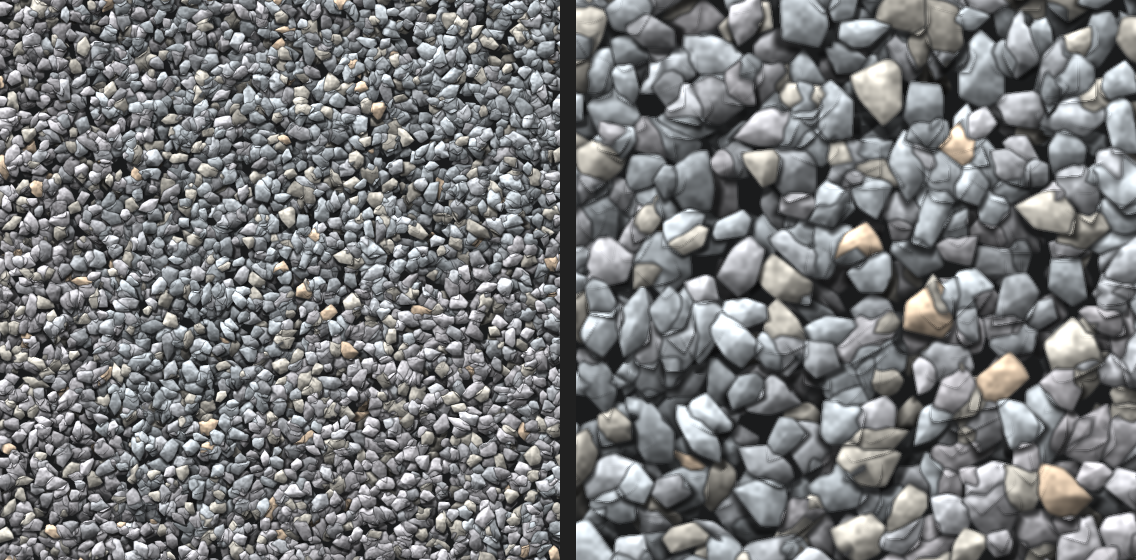
Left, the full canvas; right, a detail of the centre.
Reproduce this texture procedurally as a three.js fragment shader.

```glsl
// Crushed grey gravel: jittered grids of angular, faceted stones are compared
// by height, so that they pack together; each stone is then lit by its facets,
// shadowed by higher neighbours, tinted and covered with mineral grain.
varying vec2 vUv;

const float GRID = 31.0;             // stones across, per layer
const float LAYERS = 4.0;
const float FACETS = 6.0;
const float TAU = 6.28319;
const float JITTER = 0.7;            // scatter inside a cell
const vec2 SIZE = vec2(0.33, 0.62);  // least and greatest radius in cells
const float ROUNDING = 20.0;         // higher gives sharper corners
const float RANK_HEIGHT = 1.1;       // how far stones lie above each other
const float BEVEL_LIGHT = 0.40;
const float RIDGE_LIGHT = 0.30;      // contrast of the two upper faces
const float SHADOW = 0.72;
const float SHADOW_REACH = 0.45;
const float GRAIN = 0.50;
const float AA_STEP = 0.0005;        // half spacing of edge samples
const vec2 LIGHT = vec2(-0.35, 0.94);
const vec3 GAP = vec3(0.10, 0.105, 0.11);
const vec3 BLUE_TINT = vec3(0.96, 1.0, 1.03);
const vec3 VIOLET_TINT = vec3(1.0, 0.99, 1.015);
const vec3 WARM_TINT = vec3(1.02, 1.0, 0.95);
const vec3 TAN_TINT = vec3(1.14, 1.02, 0.89);

float hash(vec2 p) { return fract(sin(dot(p, vec2(127.1, 311.7))) * 43758.5453); }

vec2 direction(float turn) { return vec2(cos(TAU * turn), sin(TAU * turn)); }

float noise(vec2 p) {
  vec2 i = floor(p), f = fract(p);
  f = f * f * (3.0 - 2.0 * f);
  return mix(mix(hash(i), hash(i + vec2(1.0, 0.0)), f.x),
             mix(hash(i + vec2(0.0, 1.0)), hash(i + 1.0), f.x), f.y);
}

// Smooth convex polygon: xy = facet direction, z = signed distance
vec3 stoneShape(vec2 p, vec2 seed) {
  float sum = 0.0;
  vec2 dir = vec2(0.0);
  for (float k = 0.0; k < FACETS; k++) {
    vec2 n = direction((k + 0.85 * hash(seed + 3.1 * k)) / FACETS);
    float reach = mix(0.64, 1.0, hash(seed + 5.7 * k + 1.3));
    float w = exp(ROUNDING * (dot(p, n) - reach));
    sum += w;
    dir += w * n;
  }
  return vec3(dir / sum, log(sum) / ROUNDING);
}

// Tint and brightness of one stone, drifting slowly over the ground
vec3 stoneColour(vec2 seed, vec2 uv) {
  float kind = noise(uv * 3.0 + 4.0) + 0.8 * (hash(seed + 21.7) - 0.5);
  vec3 tint = mix(VIOLET_TINT, BLUE_TINT, smoothstep(0.2, 0.8, kind));
  float pale = hash(seed + 33.9);
  float tone = mix(0.50, 0.76, pale);
  float warm = hash(seed + 41.3);
  if (warm > 0.82) tint = WARM_TINT;
  if (warm > 0.965) { tint = TAN_TINT; tone = mix(0.58, 0.80, pale); }
  return tint * tone;
}

vec3 gravel(vec2 uv) {
  float top = 0.0, below = 0.0, topRank = 0.0, shade = 0.0;
  vec3 topShape = vec3(0.0);
  vec2 topSeed = vec2(0.0), topAxis = vec2(1.0, 0.0), topPos = vec2(0.0);
  // Find the highest stone, the height below it and the strongest shadow
  for (float layer = 0.0; layer < LAYERS; layer++) {
    vec2 g = uv * GRID + layer * vec2(0.37, 0.71);
    for (float y = -1.0; y < 1.5; y++) for (float x = -1.0; x < 1.5; x++) {
      vec2 cell = floor(g) + vec2(x, y);
      vec2 seed = cell + layer * vec2(57.3, 91.7);
      vec2 scatter = vec2(hash(seed), hash(seed + 7.7)) - 0.5;
      vec2 p = g - cell - 0.5 - JITTER * scatter;
      p /= mix(SIZE.x, SIZE.y, hash(seed + 11.1));
      if (dot(p, p) > 2.8) continue;
      vec2 axis = direction(hash(seed + 13.9));
      float stretch = mix(1.0, 1.4, hash(seed + 17.3));
      vec2 q = vec2(dot(p, axis), dot(p, vec2(-axis.y, axis.x)));
      vec3 shape = stoneShape(q * vec2(1.0 / stretch, stretch), seed);
      float rank = hash(seed + 19.5);
      float height = RANK_HEIGHT * rank - shape.z;
      if (shape.z > 0.0) {
        float side = 0.7 - 0.4 * dot(normalize(p), LIGHT);
        shade = max(shade, rank * side * (1.0 - shape.z / SHADOW_REACH));
      } else if (height > top) {
        below = top; top = height; topRank = rank;
        topShape = shape; topSeed = seed; topAxis = axis; topPos = p;
      } else below = max(below, height);
    }
  }
  if (top <= 0.0) return GAP;
  // Light the side facets and the two faces meeting at a ridge
  vec2 n = topShape.x * topAxis + topShape.y * vec2(-topAxis.y, topAxis.x);
  float bevel = 1.0 - 0.7 * smoothstep(0.15, 0.6, -topShape.z);
  vec2 ridge = direction(hash(topSeed + 51.1));
  float offset = 0.5 * (hash(topSeed + 53.3) - 0.5);
  float face = smoothstep(-0.12, 0.12, dot(topPos, ridge) - offset) - 0.5;
  float lit = 1.0 + BEVEL_LIGHT * bevel * dot(n, LIGHT) + RIDGE_LIGHT * face * dot(ridge, LIGHT);
  // Shade buried stones, shadows, creases and rims
  lit *= mix(0.74, 1.04, smoothstep(0.1, 0.8, topRank));
  lit *= 1.0 - SHADOW * smoothstep(-0.15, 0.4, shade - 0.75 * topRank);
  float rim = mix(0.42, 1.0, smoothstep(-0.02, 0.13, -topShape.z));
  float crease = mix(0.45, 1.0, smoothstep(-0.03, 0.2, top - below));
  float grain = 0.5 * noise(uv * 120.0 + topSeed) + 0.5 * noise(uv * 290.0 + topSeed) - 0.5;
  vec3 stone = stoneColour(topSeed, uv) * lit * (1.0 + GRAIN * grain);
  return mix(GAP, stone, rim * crease);
}

void main() {
  vec3 colour = vec3(0.0);
  for (float j = -1.0; j < 2.0; j += 2.0) for (float i = -1.0; i < 2.0; i += 2.0)
    colour += 0.25 * gravel(vUv + AA_STEP * vec2(i, j));
  gl_FragColor = vec4(colour, 1.0);
}
```
